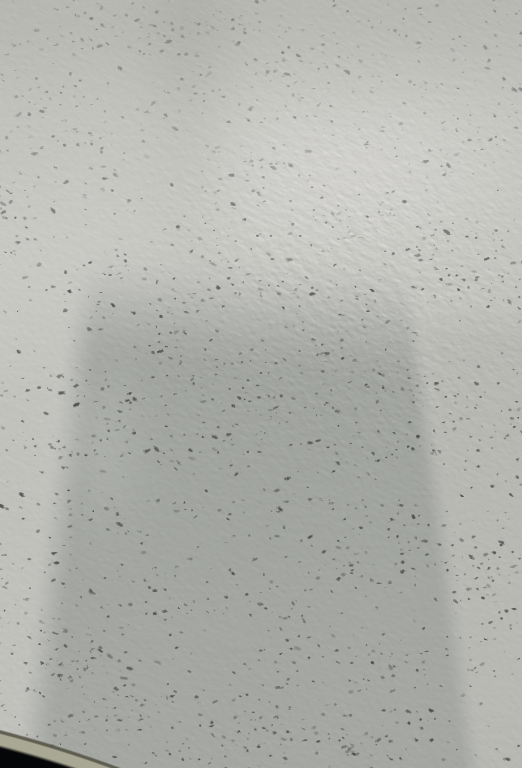
This texture is drawn by a Shadertoy shader. Its source:

```glsl
#define LIGHT vec3(0.755, 0.757, 0.738)
#define SHADE vec3(0.632, 0.645, 0.625)
#define GLOW vec3(0.062, 0.058, 0.062)
#define SPECK vec3(0.27, 0.28, 0.27)
#define RIM vec3(0.66, 0.66, 0.58)
#define GAP vec3(0.02, 0.025, 0.03)
#define SPECK_SIZE 0.0019
#define SPECK_AMOUNT 0.42
#define SPECK_TILT 0.22
#define GRAIN 0.030

float hash(vec2 p) {
    return fract(sin(dot(p, vec2(127.1, 311.7))) * 43758.5453);
}

float noise(vec2 p) {
    vec2 i = floor(p), f = fract(p);
    f = f * f * (3.0 - 2.0 * f);
    return mix(mix(hash(i), hash(i + vec2(1, 0)), f.x),
               mix(hash(i + vec2(0, 1)), hash(i + vec2(1, 1)), f.x), f.y);
}

float fbm(vec2 p) {
    float sum = 0.0, amp = 0.5;
    for (int i = 0; i < 3; i++) {
        sum += amp * noise(p);
        p = p * 2.03 + 17.3;
        amp *= 0.5;
    }
    return sum / 0.875;
}

mat2 rotation(float a) {
    return mat2(cos(a), sin(a), -sin(a), cos(a));
}

float spot(vec2 uv, vec2 center, vec2 size) {
    vec2 d = (uv - center) / size;
    return exp(-dot(d, d));
}

// Soft trapezoid shadow, widening downwards
float shadowMask(vec2 uv) {
    float left = 0.055 + 0.17 * uv.y;
    float right = 0.905 - 0.20 * uv.y;
    float sides = smoothstep(-0.035, 0.045, uv.x - left)
                * smoothstep(-0.025, 0.025, right - uv.x);
    float top = 1.0 - smoothstep(0.52, 0.69, uv.y + 0.03 * uv.x);
    return sides * top;
}

// Scattered ragged flecks, gathered in loose horizontal clusters
float speckMask(vec2 p, float pixel) {
    float mask = 0.0;
    for (int layer = 0; layer < 4; layer++) {
        float k = float(layer);
        float cell = 0.011 + 0.004 * k;
        vec2 g = rotation(0.13 * k - 0.2) * p / cell + 37.0 * k;
        vec2 id = floor(g);
        float cluster = fbm(p * vec2(13.0, 24.0) + 5.0 * k);
        float chance = SPECK_AMOUNT * smoothstep(0.36, 0.76, cluster);
        float present = step(hash(id + 3.7), chance);
        vec2 jitter = 0.3 + 0.4 * vec2(hash(id + 11.3), hash(id + 23.9));
        vec2 d = (fract(g) - jitter) * cell;
        float angle = SPECK_TILT + 1.4 * (hash(id + 41.0) - 0.5);
        d = rotation(angle) * d;
        d.x *= mix(0.42, 0.95, hash(id + 53.0));
        float size = hash(id + 67.0);
        float radius = SPECK_SIZE * (0.35 + 0.8 * size * size);
        float dist = length(d) + 0.0016 * (noise(p * 520.0) - 0.5);
        float ink = 0.25 + 0.65 * hash(id + 79.0);
        float fleck = 1.0 - smoothstep(radius - pixel * 0.8, radius + pixel * 0.8, dist);
        mask = max(mask, present * ink * fleck);
    }
    return mask;
}

// Height of the fine leathery relief
float relief(vec2 p) {
    vec2 q = rotation(0.45) * p;
    return noise(q * vec2(120.0, 210.0)) + 0.5 * noise(q * vec2(260.0, 390.0));
}

void mainImage(out vec4 fragColor, in vec2 fragCoord) {
    vec2 uv = fragCoord / iResolution.xy;
    vec2 p = fragCoord / iResolution.y;
    float pixel = 1.0 / iResolution.y;

    // Broad lighting
    float shadow = shadowMask(uv);
    float glow = spot(uv, vec2(0.66, 0.77), vec2(0.34, 0.13));
    vec3 color = mix(LIGHT, SHADE, shadow * (0.90 + 0.10 * smoothstep(0.0, 0.4, uv.y)));
    color += GLOW * glow;
    color += 0.03 * spot(uv, vec2(0.0, 0.66), vec2(0.35, 0.14)) * (1.0 - shadow);
    color += 0.035 * spot(uv, vec2(0.20, 0.42), vec2(0.07, 0.10));
    color -= 0.03 * spot(uv, vec2(0.36, 0.92), vec2(0.09, 0.22));
    color -= 0.035 * smoothstep(0.82, 1.0, uv.y);
    color -= 0.035 * smoothstep(0.62, 0.54, uv.y) * smoothstep(0.75, 0.85, uv.x)
           * (1.0 - shadow);
    color += 0.008 * (fbm(p * 9.0) - 0.5);

    // Relief lit from above, strongest near the reflection
    float slope = relief(p) - relief(p + vec2(0.0012, 0.0022));
    float gloss = 0.35 + 0.9 * spot(uv, vec2(0.68, 0.64), vec2(0.35, 0.20));
    color += GRAIN * 1.8 * slope * gloss;
    color += GRAIN * 0.35 * (noise(p * 480.0) - 0.5);

    // Dark flecks, fainter towards the top
    float fade = mix(1.0, 0.5, smoothstep(0.55, 0.85, uv.y));
    color = mix(color, SPECK, speckMask(p, pixel) * fade);

    // Curved rim with a dark gap below, in the lower left corner
    float edge = p.y - (0.047 - 0.26 * p.x - 0.35 * p.x * p.x);
    float seam = 1.0 - smoothstep(0.0008, 0.0025 + pixel, abs(edge));
    color = mix(color, RIM, 1.0 - smoothstep(-pixel, pixel, edge));
    color = mix(color, vec3(0.30, 0.29, 0.24), 0.8 * seam);
    color = mix(color, GAP, 1.0 - smoothstep(-0.004, 0.002, edge + 0.018));

    fragColor = vec4(clamp(color, 0.0, 1.0), 1.0);
}
```
